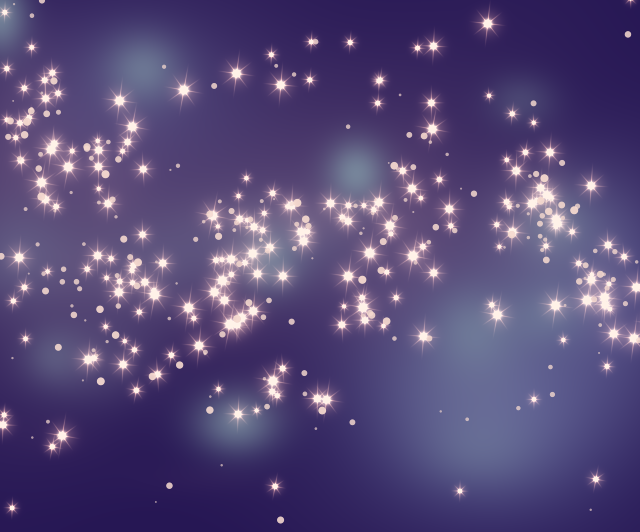
Write a Shadertoy shader that draws this background.

```glsl
// Draws warm sparkling stars and round dots drifting over a violet haze with soft teal glows.

const vec3 NIGHT = vec3(0.150, 0.090, 0.330);
const vec3 PLUM = vec3(0.355, 0.275, 0.455);
const vec3 BLUE = vec3(0.40, 0.41, 0.61);
const vec3 SLATE = vec3(0.43, 0.45, 0.58);
const vec3 TEAL = vec3(0.51, 0.61, 0.66);
const vec3 ROSE = vec3(0.80, 0.55, 0.48);
const vec3 CREAM = vec3(1.0, 0.95, 0.91);
const vec3 BLUSH = vec3(0.96, 0.85, 0.81);

// Two random values for a cell
vec2 hash2(vec2 cell, float seed) {
    vec3 q = fract(vec3(cell.xyx + seed * 7.31) * vec3(0.1031, 0.1030, 0.0973));
    q += dot(q, q.yzx + 33.33);
    return fract((q.xx + q.yz) * q.zy);
}

// Soft elliptical spot
float blob(vec2 p, vec2 centre, vec2 radius) {
    vec2 d = (p - centre) / radius;
    return exp(-dot(d, d));
}

vec3 screenBlend(vec3 base, vec3 light) {
    return 1.0 - (1.0 - base) * (1.0 - clamp(light, 0.0, 1.0));
}

// How crowded the stars are, about 0 to 1.4
float crowd(vec2 p) {
    float c = 1.4 * blob(p, vec2(0.56, 0.59), vec2(0.15, 0.045));
    c += 1.2 * blob(p, vec2(0.45, 0.51), vec2(0.050, 0.075));
    c += 0.8 * blob(p, vec2(0.21, 0.66), vec2(0.065, 0.09));
    c += 0.60 * blob(p, vec2(0.20, 0.49), vec2(0.15, 0.06));
    c += 0.75 * blob(p, vec2(0.42, 0.38), vec2(0.08, 0.05));
    c += 0.80 * blob(p, vec2(0.78, 0.61), vec2(0.07, 0.13));
    c += 1.4 * blob(p, vec2(1.03, 0.62), vec2(0.045, 0.10));
    c += 0.5 * blob(p, vec2(0.95, 0.60), vec2(0.05, 0.12));
    c += 1.3 * blob(p, vec2(1.14, 0.44), vec2(0.050, 0.08));
    c += 0.70 * blob(p, vec2(0.05, 0.79), vec2(0.07, 0.15));
    c += 0.55 * blob(p, vec2(0.19, 0.34), vec2(0.12, 0.08));
    c += 0.60 * blob(p, vec2(0.49, 0.25), vec2(0.11, 0.05));
    c += 0.45 * blob(p, vec2(0.72, 0.42), vec2(0.07, 0.07));
    c += 0.30 * blob(p, vec2(0.38, 0.10), vec2(0.12, 0.03));
    c += 0.30 * blob(p, vec2(0.10, 0.18), vec2(0.08, 0.04));
    c += 0.12 * blob(p, vec2(0.64, 0.87), vec2(0.34, 0.07));
    return min(c, 1.4);
}

// Hazy backdrop: violet cloud, blue light, teal glows
vec3 backdrop(vec2 p) {
    float wave = sin(p.x * 7.0 + 2.0 * sin(p.y * 5.0)) * sin(p.y * 8.0 - p.x * 3.0);
    float cloud = 0.75 * blob(p, vec2(0.42, 0.62), vec2(0.55, 0.30));
    cloud += 0.45 * blob(p, vec2(0.04, 0.65), vec2(0.22, 0.36));
    cloud += 0.40 * blob(p, vec2(0.85, 0.52), vec2(0.28, 0.20));
    vec3 col = mix(NIGHT, PLUM, clamp(cloud + 0.06 * wave, 0.0, 1.0));
    col = mix(col, BLUE, 0.90 * blob(p, vec2(0.93, 0.24), vec2(0.25, 0.21)));
    col = mix(col, BLUE, 0.60 * blob(p, vec2(1.13, 0.46), vec2(0.17, 0.21)));
    col = mix(col, BLUE, 0.35 * blob(p, vec2(0.25, 0.83), vec2(0.22, 0.16)));
    float slate = 0.50 * blob(p, vec2(0.03, 0.52), vec2(0.11, 0.10));
    slate += 0.45 * blob(p, vec2(0.52, 0.55), vec2(0.18, 0.09));
    slate += 0.40 * blob(p, vec2(0.88, 0.28), vec2(0.16, 0.15));
    slate += 0.45 * blob(p, vec2(1.05, 0.55), vec2(0.13, 0.12));
    slate += 0.35 * blob(p, vec2(0.27, 0.50), vec2(0.14, 0.10));
    slate += 0.35 * blob(p, vec2(0.16, 0.32), vec2(0.12, 0.08));
    col = mix(col, SLATE, min(slate, 0.8));
    float teal = 0.58 * blob(p, vec2(0.27, 0.87), vec2(0.070, 0.065));
    teal += 0.75 * blob(p, vec2(0.67, 0.675), vec2(0.055, 0.06));
    teal += 0.68 * blob(p, vec2(0.445, 0.205), vec2(0.080, 0.060));
    teal += 0.45 * blob(p, vec2(0.89, 0.38), vec2(0.08, 0.08));
    teal += 0.25 * blob(p, vec2(0.90, 0.15), vec2(0.11, 0.07));
    teal += 0.75 * blob(p, vec2(0.00, 0.97), vec2(0.050, 0.07));
    teal += 0.55 * blob(p, vec2(0.51, 0.51), vec2(0.055, 0.06));
    teal += 0.28 * blob(p, vec2(0.98, 0.81), vec2(0.065, 0.05));
    teal += 0.35 * blob(p, vec2(1.04, 0.58), vec2(0.07, 0.06));
    teal += 0.35 * blob(p, vec2(1.03, 0.41), vec2(0.07, 0.06));
    teal += 0.25 * blob(p, vec2(0.10, 0.33), vec2(0.05, 0.05));
    return mix(col, TEAL, min(teal, 0.8));
}

// Round hot core, wide rosy halo and eight thin rays
vec3 star(vec2 d, float size, float tilt) {
    float r2 = dot(d, d) / (size * size);
    vec3 light = CREAM * 1.9 * exp(-r2 * 11.0) + ROSE * 0.42 * exp(-r2 * 1.1);
    for (int i = 0; i < 4; i++) {
        float a = tilt + float(i) * 0.7854;
        vec2 axis = vec2(sin(a), cos(a));
        float reach = size * (i == 0 ? 2.1 : 1.6);
        float taper = max(1.0 - abs(dot(d, axis)) / reach, 0.0);
        float across = dot(d, vec2(axis.y, -axis.x)) / 0.0012;
        light += ROSE * 0.95 * taper * sqrt(taper) * exp(-across * across);
    }
    return light;
}

// Scattered stars, one chance per jittered cell
vec3 starLayer(vec3 col, vec2 p, float pitch, float chance, vec2 sizes, float seed) {
    for (int k = 0; k < 9; k++) {
        vec2 cell = floor(p / pitch) + vec2(k % 3 - 1, k / 3 - 1);
        vec2 centre = (cell + hash2(cell, seed)) * pitch;
        vec2 pick = hash2(cell, seed + 5.0);
        if (pick.x < chance * crowd(centre) + 0.006)
            col = screenBlend(col, star(p - centre, mix(sizes.x, sizes.y, pick.y), 0.3 * pick.y - 0.1));
    }
    return col;
}

// Scattered flat round dots
vec3 dotLayer(vec3 col, vec2 p, float pitch, float chance, float seed, float pixel) {
    for (int k = 0; k < 9; k++) {
        vec2 cell = floor(p / pitch) + vec2(k % 3 - 1, k / 3 - 1);
        vec2 centre = (cell + hash2(cell, seed)) * pitch;
        vec2 pick = hash2(cell, seed + 5.0);
        float edge = length(p - centre) - mix(0.0016, 0.0076, pick.y);
        float shown = step(pick.x, chance * crowd(centre) + 0.015);
        col = mix(col, BLUSH, shown * (0.6 + 0.35 * pick.y) * smoothstep(pixel, -pixel, edge));
    }
    return col;
}

void mainImage(out vec4 fragColor, in vec2 fragCoord) {
    vec2 p = fragCoord / iResolution.y;
    float pixel = 0.6 / iResolution.y;
    vec3 col = screenBlend(backdrop(p), ROSE * 0.09 * crowd(p));
    col = starLayer(col, p, 0.034, 0.50, vec2(0.009, 0.014), 11.0);
    col = starLayer(col, p, 0.050, 0.55, vec2(0.014, 0.024), 23.0);
    col = starLayer(col, p, 0.056, 0.65, vec2(0.016, 0.026), 41.0);
    col = dotLayer(col, p, 0.034, 0.55, 3.0, pixel);
    col = dotLayer(col, p, 0.036, 0.50, 57.0, pixel);
    fragColor = vec4(min(col, CREAM), 1.0);
}
```
